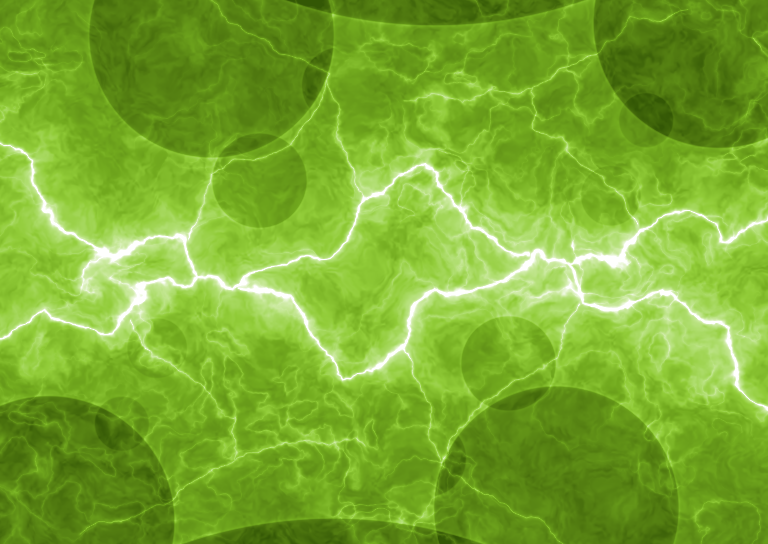
This background is drawn by a Shadertoy shader. Its source:

```glsl
const vec3 greens[8] = vec3[8](
    vec3(0.20, 0.34, 0.02), vec3(0.31, 0.47, 0.06), vec3(0.38, 0.57, 0.09), vec3(0.45, 0.67, 0.12),
    vec3(0.57, 0.80, 0.22), vec3(0.69, 0.87, 0.44), vec3(0.81, 0.92, 0.65), vec3(1.0));

float hash(vec2 p) {
    return fract(sin(dot(p, vec2(127.1, 311.7))) * 43758.5453);
}

float noise(vec2 p) {
    vec2 i = floor(p), f = fract(p);
    f = f * f * (3.0 - 2.0 * f);
    return mix(mix(hash(i), hash(i + vec2(1, 0)), f.x),
               mix(hash(i + vec2(0, 1)), hash(i + vec2(1, 1)), f.x), f.y);
}

// Offset that bends straight paths into jagged ones
vec2 jaggedOffset(vec2 p) {
    vec2 offset = vec2(0.0);
    float freq = 11.0;
    for (int i = 0; i < 5; i++) {
        offset += (vec2(noise(p * freq), noise(p * freq + 37.3)) - 0.5) * 0.48 / freq;
        freq *= 2.1;
    }
    return offset;
}

float pathDistance(vec2 p, vec2 path[6]) {
    float d = 9.0;
    for (int i = 0; i < 5; i++) {
        vec2 a = p - path[i], b = path[i + 1] - path[i];
        d = min(d, length(a - b * clamp(dot(a, b) / dot(b, b), 0.0, 1.0)));
    }
    return d;
}

float trunkDistance(vec2 p) {
    float d = pathDistance(p, vec2[6](vec2(-0.72, 0.27), vec2(-0.657, 0.196), vec2(-0.625, 0.103),
        vec2(-0.565, 0.072), vec2(-0.509, 0.039), vec2(-0.417, 0.072)));
    d = min(d, pathDistance(p, vec2[6](vec2(-0.417, 0.072), vec2(-0.371, 0.057), vec2(-0.339, -0.017),
        vec2(-0.266, -0.05), vec2(-0.183, 0.017), vec2(-0.09, 0.048))));
    d = min(d, pathDistance(p, vec2[6](vec2(-0.09, 0.048), vec2(-0.048, 0.14), vec2(0.066, 0.199),
        vec2(0.122, 0.113), vec2(0.177, 0.057), vec2(0.251, 0.048))));
    return min(d, pathDistance(p, vec2[6](vec2(-0.72, -0.10), vec2(-0.616, -0.076), vec2(-0.57, -0.118),
        vec2(-0.524, -0.109), vec2(-0.432, -0.035), vec2(-0.339, -0.017))));
}

float branchDistance(vec2 p) {
    float d = pathDistance(p, vec2[6](vec2(-0.36, 0.51), vec2(-0.266, 0.435), vec2(-0.173, 0.40),
        vec2(-0.081, 0.36), vec2(-0.075, 0.22), vec2(-0.048, 0.14)));
    d = min(d, pathDistance(p, vec2[6](vec2(0.03, 0.306), vec2(0.159, 0.315), vec2(0.27, 0.343),
        vec2(0.343, 0.39), vec2(0.472, 0.454), vec2(0.565, 0.478))));
    d = min(d, pathDistance(p, vec2[6](vec2(0.343, 0.39), vec2(0.27, 0.343), vec2(0.266, 0.26),
        vec2(0.343, 0.223), vec2(0.408, 0.17), vec2(0.47, 0.09))));
    return min(d, pathDistance(p, vec2[6](vec2(-0.081, 0.352), vec2(-0.173, 0.251), vec2(-0.24, 0.21),
        vec2(-0.32, 0.17), vec2(-0.33, 0.12), vec2(-0.36, 0.06))));
}

// Dark disc with a luminous rim and a soft outer haze
float bubble(vec2 p, vec2 centre, float radius, float depth, float rim) {
    float d = length(p - centre) - radius;
    float inside = smoothstep(0.002, -0.002, d);
    return rim * (exp(-abs(d) / 0.003) + 0.5 * exp(-max(d, 0.0) / 0.03) * (1.0 - inside))
        - depth * inside * exp(0.6 * d / radius);
}

float bubbles(vec2 p) {
    float tone = bubble(p, vec2(-0.317, 0.435), 0.225, 0.14, 0.12);
    tone += bubble(p, vec2(0.094, 1.293), 0.84, 0.17, 0.14);
    tone += bubble(p, vec2(0.616, 0.459), 0.231, 0.21, 0.10);
    tone += bubble(p, vec2(0.482, 0.279), 0.05, 0.08, 0.04);
    tone += bubble(p, vec2(-0.229, 0.168), 0.087, 0.12, 0.06);
    tone += bubble(p, vec2(0.417, 0.14), 0.055, 0.07, 0.03);
    float lens = smoothstep(0.227, 0.223, length(p - vec2(-0.317, 0.435)));
    return tone + lens * bubble(p, vec2(-0.081, 0.343), 0.07, 0.12, 0.05);
}

// Web of fine filaments at three scales
float filaments(vec2 p) {
    float web = 0.0, freq = 8.0;
    for (int i = 0; i < 3; i++) {
        float ridge = abs(noise(p * freq + float(i) * 17.0) - 0.5);
        float strength = smoothstep(0.25, 0.8, noise(p * 6.0 + float(i) * 51.0));
        web += strength * exp(-ridge * 240.0 / freq);
        freq *= 2.0;
    }
    return web;
}

void mainImage(out vec4 fragColor, in vec2 fragCoord) {
    vec2 p = (fragCoord - 0.5 * iResolution.xy) / iResolution.y;
    vec2 bent = p + jaggedOffset(p);

    // Broad tilted band of light
    float band = (p.y + 0.094 * p.x) / 0.24;
    float tone = 0.25 + 0.24 * exp(-band * band);

    // Half-turn symmetry
    float trunk = min(trunkDistance(bent), trunkDistance(-bent));
    float branch = min(branchDistance(bent), branchDistance(-bent));
    tone += bubbles(p) + bubbles(-p);

    // Bolts, filaments and grain
    tone += 0.20 * exp(-trunk / 0.05) + 0.45 * exp(-trunk / 0.0035);
    tone += 0.06 * exp(-branch / 0.03) + 0.28 * exp(-branch / 0.0025);
    tone += 0.20 * filaments(p + 1.6 * (bent - p));
    tone += 0.10 * (noise(bent * 45.0) - 0.5) + 0.10 * (noise(bent * 130.0) - 0.5);

    // Tone to colour
    float level = clamp(tone, 0.0, 0.999) * 7.0;
    int step0 = int(level);
    fragColor = vec4(mix(greens[step0], greens[step0 + 1], fract(level)), 1.0);
}
```
